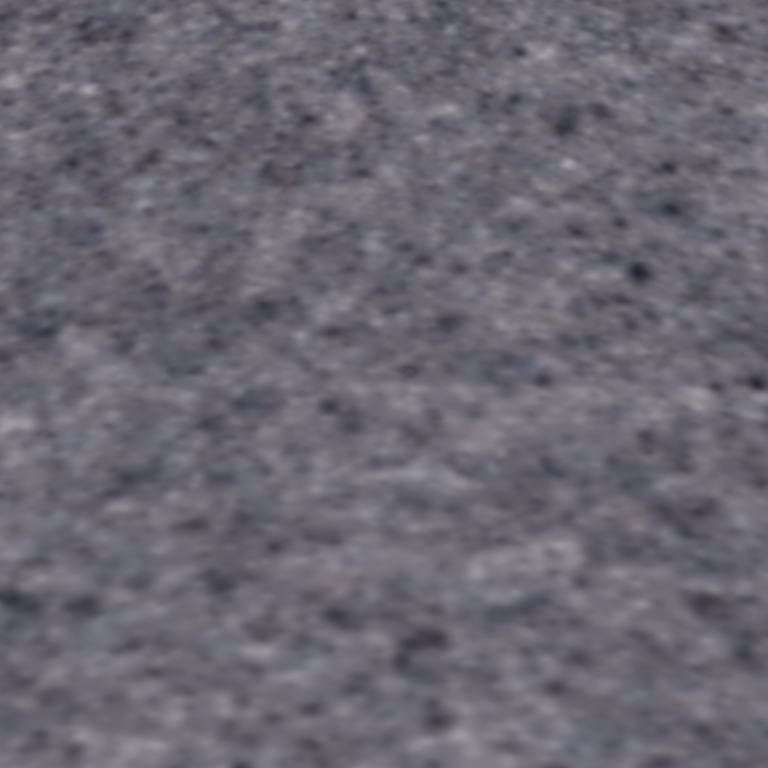
Reproduce this texture procedurally as a three.js fragment shader.

```glsl
// Grey asphalt with soft mottled grain, seen at a slant so it gets finer upwards.
varying vec2 vUv;

const vec3 BASE_COLOR = vec3(0.420, 0.409, 0.453);
const vec3 LIGHT_TINT = vec3(1.02, 0.99, 0.95);   // colour step per unit of brightness
const vec3 WARM_SHIFT = vec3(0.012, 0.0, -0.010); // warm to cool drift of the grains

const float HORIZON = 2.1;       // height at which the ground would vanish
const float GRAIN_DENSITY = 58.0;
const float FLATTENING = 1.5;    // grains are wider than tall
const float GRAIN_RADIUS = 0.34; // in cells
const float GRAIN_CONTRAST = 0.09;
const float FINE_CONTRAST = 0.052;
const float PATCH_CONTRAST = 0.062;
const float BROAD_CONTRAST = 0.03;
const float PIT_DEPTH = 0.15;
const float PIT_SHARE = 0.20;
const float FLECK_LIGHT = 0.09;
const float FLECK_SHARE = 0.18;

vec2 hash2(vec2 p) {
  vec3 q = fract(p.xyx * vec3(0.1031, 0.1030, 0.0973));
  q += dot(q, q.yzx + 33.33);
  return fract((q.xx + q.yz) * q.zy);
}

// Blobby noise: every cell adds one round grain, lighter or darker at random.
float grainNoise(vec2 p) {
  vec2 cell = floor(p);
  float sum = 0.0;
  for (int j = -1; j <= 1; j++) {
    for (int i = -1; i <= 1; i++) {
      vec2 id = cell + vec2(float(i), float(j));
      vec2 d = (p - id - hash2(id)) / GRAIN_RADIUS;
      float tone = 2.0 * hash2(id + 37.0).x - 1.0;
      sum += tone * exp(-0.5 * dot(d, d));
    }
  }
  return sum;
}

// Sparse soft spots: a share of the cells holds one, of random size and strength.
float softSpots(vec2 p, float share, vec2 radius) {
  vec2 cell = floor(p);
  float sum = 0.0;
  for (int j = -1; j <= 1; j++) {
    for (int i = -1; i <= 1; i++) {
      vec2 id = cell + vec2(float(i), float(j));
      vec2 traits = hash2(id + 71.0);
      vec2 size = radius * mix(0.75, 1.3, traits.y);
      vec2 d = (p - id - hash2(id)) / size;
      float strength = mix(0.5, 1.0, fract(traits.y * 7.0));
      sum += step(traits.x, share) * strength * exp(-0.5 * dot(d, d));
    }
  }
  return min(sum, 1.2);
}

vec2 rotate(vec2 p, float angle) {
  float c = cos(angle);
  float s = sin(angle);
  return vec2(c * p.x - s * p.y, s * p.x + c * p.y);
}

// Canvas to ground: grains shrink evenly towards the horizon.
vec2 groundPosition(vec2 uv) {
  float distanceDown = HORIZON - uv.y;
  return vec2(GRAIN_DENSITY * (uv.x - 0.5) / distanceDown,
              -FLATTENING * GRAIN_DENSITY * log(distanceDown)) + 150.0;
}

void main() {
  vec2 p = groundPosition(vUv);

  // Mottled grain, from single grains up to broad patches
  float light = GRAIN_CONTRAST * grainNoise(rotate(p, -0.08));
  light += FINE_CONTRAST * grainNoise(rotate(p, 0.1) * vec2(1.6, 1.8) + 83.0);
  light += PATCH_CONTRAST * grainNoise(rotate(p, -0.3) * 0.42 + 29.0);
  light += BROAD_CONTRAST * grainNoise(rotate(p, 0.4) * 0.15 + 61.0);

  // Dark pits and pale flecks
  light -= PIT_DEPTH * softSpots(p * 0.5, PIT_SHARE, vec2(0.19, 0.20));
  light += FLECK_LIGHT * softSpots(p * 0.5 + 210.0, FLECK_SHARE, vec2(0.24, 0.16));

  // Faint warm and cool drift
  float warmth = grainNoise(p * vec2(0.6, 0.8) + 131.0);

  vec3 color = BASE_COLOR + light * LIGHT_TINT + warmth * WARM_SHIFT;
  gl_FragColor = vec4(color, 1.0);
}
```
